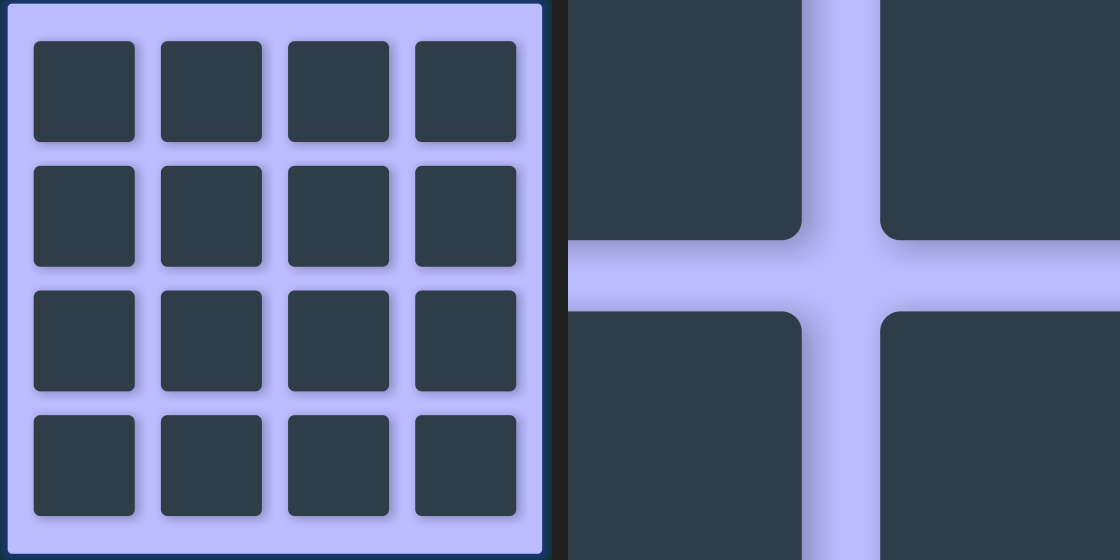
Left, the full canvas; right, a detail of the centre.
This pattern is drawn by a WebGL 1 fragment shader. Its source:

```glsl
precision highp float;
// A four by four grid of rounded slate tiles with soft shadows on a glowing lavender panel.
uniform vec2 u_resolution;

// Lengths are in canvas heights.
const int COLUMNS = 4;
const int ROWS = 4;
const vec2 FIRST_TILE = vec2(0.1504, 0.1686);
const vec2 TILE_PITCH = vec2(0.2271, 0.2226);
const vec2 TILE_HALF = vec2(0.0902, 0.0901);
const float TILE_RADIUS = 0.0120;
const vec2 SHADOW_OFFSET = vec2(0.0065, -0.0033);
const float SHADOW_BLUR = 0.0195;
const float SHADOW_OPACITY = 0.32;
const vec2 PANEL_CENTER = vec2(0.4909, 0.5023);
const vec2 PANEL_HALF = vec2(0.4772, 0.4912);
const float PANEL_RADIUS = 0.0080;
const float GLOW_REACH = 0.0210;

const vec3 PANEL_COLOR = vec3(0.733, 0.733, 1.0);
const vec3 TILE_COLOR = vec3(0.184, 0.239, 0.286);
const vec3 SHADOW_COLOR = vec3(0.07, 0.09, 0.12);
const vec3 GLOW_COLOR = vec3(0.10, 0.21, 0.42);
const vec3 BACKDROP_COLOR = vec3(0.06, 0.20, 0.22);

// Signed distance to a rounded rectangle.
float roundedBox(vec2 p, vec2 halfSize, float radius) {
  vec2 q = abs(p) - halfSize + radius;
  return length(max(q, 0.0)) + min(max(q.x, q.y), 0.0) - radius;
}

// Antialiased fill of a signed distance.
float coverage(float distance, float pixel) {
  return clamp(0.5 - distance / pixel, 0.0, 1.0);
}

// Blurred rectangle as a product of soft edges.
float softBox(vec2 p, vec2 halfSize, float blur) {
  vec2 edge = smoothstep(-blur, blur, halfSize - abs(p));
  return edge.x * edge.y;
}

void main() {
  float pixel = 1.0 / u_resolution.y;
  vec2 p = gl_FragCoord.xy * pixel;

  // Accumulate the light left by all shadows and the nearest tile.
  float light = 1.0;
  float tileDistance = 1.0;
  for (int row = 0; row < ROWS; row++) {
    for (int column = 0; column < COLUMNS; column++) {
      vec2 q = p - FIRST_TILE - TILE_PITCH * vec2(float(column), float(row));
      light *= 1.0 - SHADOW_OPACITY * softBox(q - SHADOW_OFFSET, TILE_HALF, SHADOW_BLUR);
      tileDistance = min(tileDistance, roundedBox(q, TILE_HALF, TILE_RADIUS));
    }
  }

  // Backdrop and the glow around the panel.
  float panelDistance = roundedBox(p - PANEL_CENTER, PANEL_HALF, PANEL_RADIUS);
  float glow = 1.0 - smoothstep(0.0, GLOW_REACH, panelDistance);
  vec3 color = mix(BACKDROP_COLOR, GLOW_COLOR, glow);

  // Panel, then tiles on top.
  vec3 panel = mix(SHADOW_COLOR, PANEL_COLOR, light);
  color = mix(color, panel, coverage(panelDistance, pixel));
  color = mix(color, TILE_COLOR, coverage(tileDistance, pixel));

  gl_FragColor = vec4(color, 1.0);
}
```
